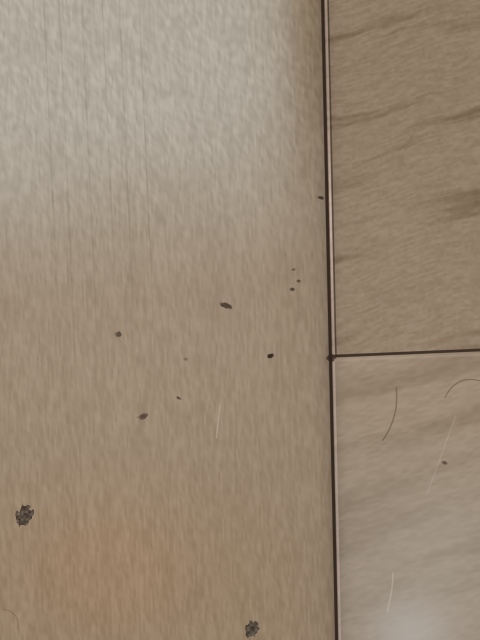
Give the GLSL for this texture, as a WebGL 2 fragment shader.

```glsl
#version 300 es
precision highp float;
// Worn varnished wooden floor: one wide board, two narrow boards, seams, specks and scratches.
uniform vec2 u_resolution;
out vec4 outColor;

const vec3 PALE = vec3(0.685, 0.655, 0.605);
const vec3 TAN = vec3(0.610, 0.540, 0.460);
const vec3 HONEY = vec3(0.580, 0.500, 0.408);
const vec3 BROWN = vec3(0.555, 0.482, 0.400);
const vec3 DARK = vec3(0.190, 0.145, 0.115);
const vec3 GLINT = vec3(0.740, 0.660, 0.615);

float hash(vec2 p) {
  vec3 q = fract(vec3(p.xyx) * 0.1031);
  q += dot(q, q.yzx + 33.33);
  return fract((q.x + q.y) * q.z);
}

float noise(vec2 p) {
  vec2 i = floor(p), f = fract(p);
  f = f * f * (3.0 - 2.0 * f);
  return mix(mix(hash(i), hash(i + vec2(1, 0)), f.x),
             mix(hash(i + vec2(0, 1)), hash(i + vec2(1, 1)), f.x), f.y);
}

float fbm(vec2 p) {
  float sum = 0.0, amp = 0.5;
  for (int i = 0; i < 4; i++) {
    sum += amp * noise(p);
    p = p * 2.03 + 17.0;
    amp *= 0.5;
  }
  return sum;
}

float glow(vec2 p, vec2 center, vec2 radius) {
  vec2 q = (p - center) / radius;
  return exp(-dot(q, q));
}

// Soft-edged line of a given half width, from a signed distance.
float band(float d, float halfWidth, float px) {
  return 1.0 - smoothstep(halfWidth - px, halfWidth + px, abs(d));
}

float stroke(vec2 p, vec2 a, vec2 b, float halfWidth, float bend, float px) {
  vec2 ab = b - a;
  float t = clamp(dot(p - a, ab) / dot(ab, ab), 0.0, 1.0);
  vec2 bow = normalize(vec2(-ab.y, ab.x)) * bend * 4.0 * t * (1.0 - t);
  return band(length(p - a - ab * t - bow), halfWidth, px);
}

float chip(vec2 p, vec2 center, vec2 radius, float tilt, float px) {
  vec2 q = p - center;
  q.x += tilt * q.y;
  float ragged = 0.7 * (noise(p * 230.0) - 0.5);
  float d = (length(q / radius) - 1.0 + ragged) * min(radius.x, radius.y);
  return 1.0 - smoothstep(-px, px, d);
}

vec3 wideBoard(vec2 p, float seam, float px) {
  vec3 c = mix(HONEY, TAN, smoothstep(0.02, 0.48, p.y));
  float sheen = smoothstep(0.48, 0.84, p.y + 0.07 * (fbm(p * vec2(5.0, 9.0)) - 0.5) - 0.10 * p.x);
  c = mix(c, PALE, sheen);
  c = mix(c, vec3(0.50, 0.425, 0.325), 0.85 * smoothstep(-0.075, -0.015, seam) * smoothstep(0.55, 0.95, p.y));
  c = mix(c, BROWN, 0.55 * smoothstep(-0.16, 0.0, seam));
  c += vec3(0.022, 0.0, -0.01) * glow(p, vec2(0.17, 0.12), vec2(0.16, 0.12));
  // Upright fibres, broad streaks and slanted flecks
  float along = p.x + 0.035 * p.y;
  c += 0.050 * (noise(vec2(along * 310.0, p.y * 55.0)) - 0.5);
  c += 0.026 * (fbm(vec2(along * 42.0, p.y * 1.6)) - 0.5);
  float fleck = noise(vec2((p.x + p.y * 0.5) * 190.0, (p.y - p.x * 0.5) * 90.0));
  c += (0.025 + 0.03 * sheen) * (fleck - 0.5);
  // Growth lines down the left side
  for (int i = 0; i < 6; i++) {
    float k = float(i);
    float x = 0.068 + 0.029 * k + 0.012 * (hash(vec2(k, 4.0)) - 0.5);
    float fade = smoothstep(0.18 + 0.3 * hash(vec2(k, 9.0)), 0.75, p.y);
    c -= 0.045 * fade * band(p.x - x - 0.045 * (1.0 - p.y), 0.0010, px * 1.3);
  }
  return c;
}

vec3 upperBoard(vec2 p) {
  vec3 c = mix(BROWN, TAN, 0.35 * smoothstep(0.95, 0.5, p.y));
  float rise = p.y - 0.28 * (p.x - 0.52) + 0.025 * fbm(p * vec2(9.0, 6.0));
  float waves = fbm(vec2(p.x * 4.0, rise * 44.0));
  c -= 0.085 * smoothstep(0.48, 0.75, waves);
  c += 0.045 * (noise(vec2(p.x * 70.0, rise * 300.0)) - 0.5);
  return c + 0.03 * (noise(p * 210.0) - 0.5);
}

vec3 lowerBoard(vec2 p) {
  vec3 c = mix(TAN, vec3(0.60, 0.54, 0.475), smoothstep(0.4, 0.1, p.y));
  float rise = p.y - 0.25 * p.x;
  c -= 0.05 * smoothstep(0.45, 0.75, fbm(vec2(p.x * 4.0, rise * 24.0)));
  c += 0.04 * (noise(vec2(p.x * 90.0, rise * 230.0)) - 0.5);
  c = mix(c, vec3(0.70, 0.675, 0.65), 0.75 * glow(p, vec2(0.64, 0.01), vec2(0.07, 0.06)));
  return mix(c, PALE, 0.35 * glow(p, vec2(0.69, 0.12), vec2(0.12, 0.12)));
}

void main() {
  vec2 p = gl_FragCoord.xy / u_resolution * vec2(0.75, 1.0);
  float px = 0.75 / u_resolution.y;
  float seam = p.x - 0.5265 + 0.022 * p.y;
  float joint = p.y - 0.4435 - 0.042 * (p.x - 0.52);
  float above = smoothstep(-px, px, joint);

  vec3 right = mix(lowerBoard(p), upperBoard(p), above);
  right = mix(right, GLINT, 0.35 * band(joint + 0.007, 0.0015, px * 2.0));
  right = mix(right, DARK, 0.85 * band(joint, 0.0022, px));
  vec3 c = mix(wideBoard(p, seam, px), right, smoothstep(-px, px, seam));

  // Upright seam: shadow, bevel glint and a thin second shadow
  c *= 1.0 - 0.22 * exp(-abs(seam) * 110.0);
  c = mix(c, DARK, 0.95 * band(seam + 0.0005, 0.0024, px));
  float shine = mix(0.65, 0.55 + 0.6 * glow(p, vec2(0.51, 0.66), vec2(1.0, 0.12)), above);
  c = mix(c, GLINT, shine * (0.75 + 0.25 * noise(p * 160.0)) * band(seam - 0.0048, 0.0018, px));
  c = mix(c, DARK, 0.6 * above * band(seam - 0.0082, 0.0011, px));
  c = mix(c, DARK, 0.8 * chip(p, vec2(0.518, 0.441), vec2(0.007, 0.005), 0.0, px));

  // Small specks: x, y, size, strength
  vec4 specks[11] = vec4[11](
    vec4(0.352, 0.523, 0.0062, 0.70), vec4(0.185, 0.478, 0.0044, 0.60),
    vec4(0.422, 0.444, 0.0044, 0.95), vec4(0.223, 0.350, 0.0058, 0.60),
    vec4(0.279, 0.378, 0.0028, 0.65), vec4(0.501, 0.691, 0.0030, 0.80),
    vec4(0.457, 0.548, 0.0028, 0.70), vec4(0.467, 0.561, 0.0024, 0.60),
    vec4(0.459, 0.579, 0.0026, 0.50), vec4(0.290, 0.439, 0.0032, 0.30),
    vec4(0.694, 0.277, 0.0030, 0.55));
  for (int i = 0; i < 11; i++) {
    vec4 s = specks[i];
    float tilt = 1.6 * (hash(s.xy * 90.0) - 0.3);
    c = mix(c, DARK, s.w * chip(p, s.xy, s.z * vec2(1.15, 0.8), tilt, px * 1.3));
  }

  // Two filled holes with a mottled core
  float holes = max(chip(p, vec2(0.038, 0.194), vec2(0.012, 0.016), -0.2, px),
                    chip(p, vec2(0.393, 0.017), vec2(0.010, 0.015), -0.2, px));
  c = mix(c, mix(DARK, vec3(0.40, 0.37, 0.33), noise(p * 260.0)), 0.9 * holes);

  // Hairs and pale scratches
  float hairs = stroke(p, vec2(0.619, 0.394), vec2(0.598, 0.312), 0.0011, 0.008, px)
              + stroke(p, vec2(0.696, 0.380), vec2(0.750, 0.405), 0.0011, 0.012, px)
              + 0.6 * stroke(p, vec2(0.005, 0.048), vec2(0.028, 0.018), 0.0011, 0.009, px);
  c = mix(c, vec3(0.36, 0.29, 0.22), 0.5 * min(hairs, 1.0));
  float scratches = stroke(p, vec2(0.344, 0.367), vec2(0.338, 0.316), 0.0010, 0.0, px)
                  + 0.5 * stroke(p, vec2(0.712, 0.350), vec2(0.668, 0.230), 0.0011, 0.0, px)
                  + stroke(p, vec2(0.614, 0.104), vec2(0.605, 0.045), 0.0012, 0.002, px);
  c = mix(c, vec3(0.76, 0.72, 0.66), 0.45 * min(scratches, 1.0));

  outColor = vec4(clamp(c, 0.0, 1.0), 1.0);
}
```
